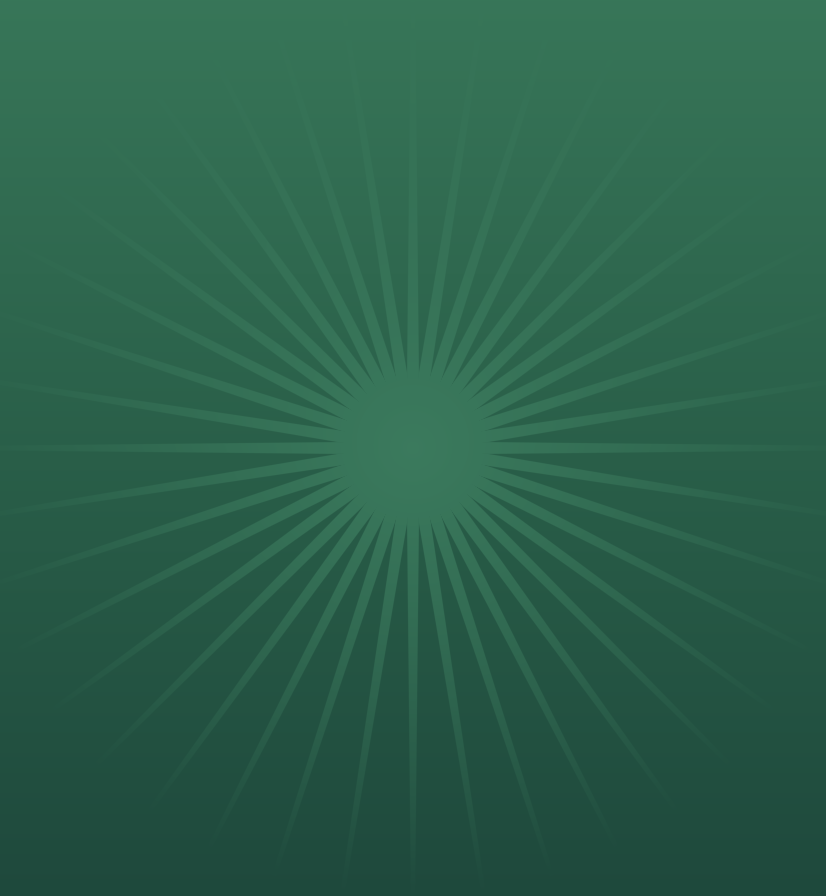
This background is drawn by a Shadertoy shader. Its source:

```glsl
// A pale green sunburst of tapering, fading rays over a vertical green gradient.

const vec3 TOP_COLOR    = vec3(0.216, 0.461, 0.345);
const vec3 MIDDLE_COLOR = vec3(0.161, 0.371, 0.284);
const vec3 BOTTOM_COLOR = vec3(0.118, 0.284, 0.235);
const vec3 RAY_COLOR    = vec3(0.231, 0.478, 0.365);

// Lengths are fractions of the canvas height
const float RAY_COUNT      = 40.0;
const float RAY_HALF_WIDTH = 0.0075;  // at the centre
const float RAY_TAPER      = 0.0103;  // half width lost per unit of radius
const float FADE_RADIUS    = 0.502;
const float TAU            = 6.2831853;

vec3 backgroundGradient(float height) {
    vec3 lower = mix(BOTTOM_COLOR, MIDDLE_COLOR, clamp(height * 2.0, 0.0, 1.0));
    return mix(lower, TOP_COLOR, clamp(height * 2.0 - 1.0, 0.0, 1.0));
}

// Signed distance to the nearest ray; the rays merge into a disc at the centre
float rayDistance(vec2 p) {
    float radius = length(p);
    float sector = TAU / RAY_COUNT;
    float angle = radius > 0.0 ? atan(p.y, p.x) : 0.0;
    float folded = mod(angle + 0.5 * sector, sector) - 0.5 * sector;
    float halfWidth = RAY_HALF_WIDTH - RAY_TAPER * radius;
    return radius * abs(sin(folded)) - halfWidth;
}

void mainImage(out vec4 fragColor, in vec2 fragCoord) {
    vec2 p = (fragCoord - 0.5 * iResolution.xy) / iResolution.y;
    float pixel = 1.0 / iResolution.y;

    // Rays with smooth edges, fading outwards
    float coverage = 1.0 - smoothstep(-0.75 * pixel, 0.75 * pixel, rayDistance(p));
    float fade = clamp(1.0 - length(p) / FADE_RADIUS, 0.0, 1.0);

    vec3 color = backgroundGradient(fragCoord.y / iResolution.y);
    color = mix(color, RAY_COLOR, coverage * fade);
    fragColor = vec4(color, 1.0);
}
```
